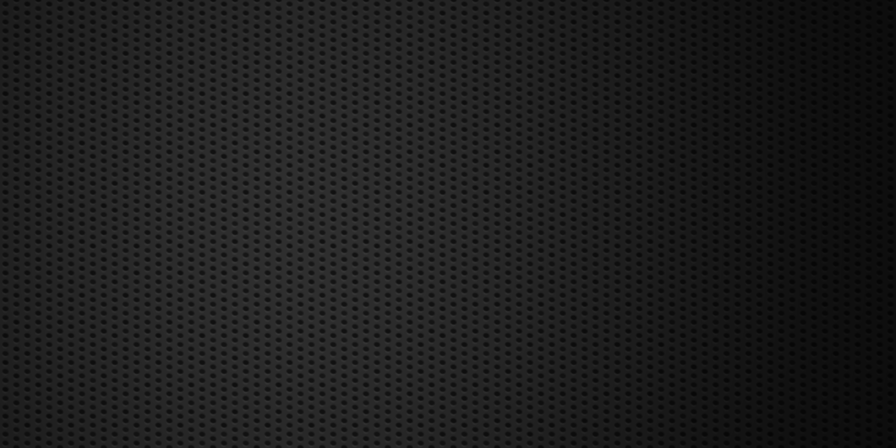
Give the GLSL for this pattern, as a WebGL 1 fragment shader.

```glsl
precision highp float;

uniform vec2 u_resolution;

// Soft, slightly widened disc, measured in row heights
float dimple(vec2 p, float radius, float softness) {
    p.y += 0.1 * p.x;
    p *= vec2(0.86, 1.1);
    return 1.0 - smoothstep(radius - softness, radius + softness, length(p));
}

// Layered sines give each dimple a slightly different depth
float dimpleDepth(vec2 id) {
    float wave = sin(id.x * 1.7 + id.y * 2.3) + sin(id.x * 3.1 - id.y * 1.9);
    return 0.56 + 0.04 * wave;
}

// Broad glow left of centre, fading to near black on the right
float surfaceLight(vec2 uv) {
    float falloff = length((uv - vec2(0.33, 0.48)) * vec2(1.0, 0.45));
    return mix(0.182, 0.05, smoothstep(0.0, 0.74, falloff));
}

void main() {
    vec2 uv = gl_FragCoord.xy / u_resolution;

    // 82 columns of 50 dimples, every other column shifted by half a row
    vec2 grid = uv * vec2(82.0, 50.0);
    float column = floor(grid.x);
    grid.y += 0.5 * mod(column, 2.0);
    vec2 id = vec2(column, floor(grid.y));
    vec2 cell = fract(grid) - 0.5;
    cell.x *= 50.0 / 82.0 * u_resolution.x / u_resolution.y;

    // Dark dimple with a lit lower lip and a shaded upper edge
    float softness = max(0.13, 0.6 * 50.0 / u_resolution.y);
    float pit = dimple(cell - vec2(0.0, 0.04), 0.28, softness);
    float lip = dimple(cell - vec2(-0.06, -0.22), 0.22, softness) * (1.0 - pit);
    float shade = dimple(cell - vec2(0.06, 0.17), 0.24, softness) * (1.0 - pit);

    float value = surfaceLight(uv);
    value *= 1.0 + 0.22 * lip - 0.14 * shade;
    value *= 1.0 - dimpleDepth(id) * pit;

    gl_FragColor = vec4(vec3(value), 1.0);
}
```
